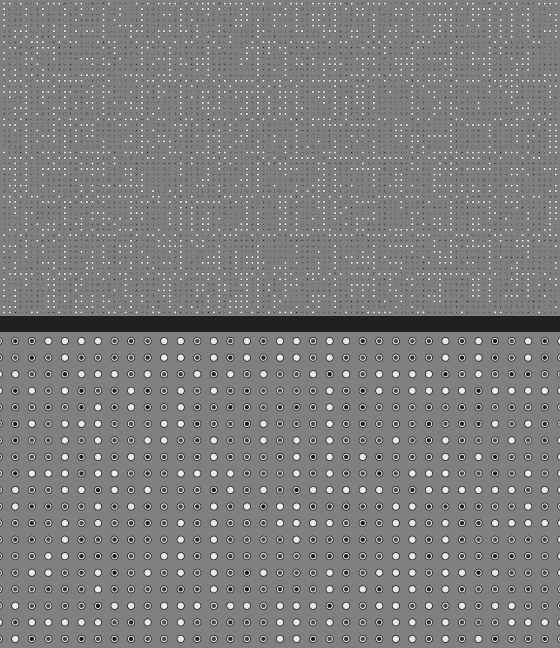
Top: the whole. Bottom: its middle third, enlarged.
A Shadertoy shader for this pattern:

```glsl
vec2 gradient(vec2 cell) {
    float angle = 6.2832 * fract(sin(dot(cell, vec2(127.1, 311.7))) * 4375.85);
    return vec2(cos(angle), sin(angle));
}

float gradientNoise(vec2 p) {
    vec2 i = floor(p), f = fract(p);
    vec2 u = f * f * f * (f * (f * 6.0 - 15.0) + 10.0);
    vec2 e = vec2(1.0, 0.0);
    float low = mix(dot(gradient(i), f),
                    dot(gradient(i + e.xy), f - e.xy), u.x);
    float high = mix(dot(gradient(i + e.yx), f - e.yx),
                     dot(gradient(i + e.xx), f - e.xx), u.x);
    return mix(low, high, u.y);
}

float disc(float distanceToCentre, float radius, float pixel) {
    return clamp((radius - distanceToCentre) / pixel + 0.5, 0.0, 1.0);
}

// Core tone: columns and rows flip every seventh cell, noise breaks the runs
float coreTone(vec2 id) {
    float column = mod(id.x + 2.0, 7.0) < 0.5 ? -1.0 : 1.0;
    float row = mod(id.y, 7.0) < 0.5 ? -1.0 : 1.0;
    float weave = sin(id.x * 2.7) + 0.6 * sin(id.y * 2.2);
    float variation = gradientNoise(id * vec2(0.43, 0.37) + 0.21);
    float signal = column * row * (0.35 * weave + 1.4 * variation);
    float darkTone = mix(0.09, 0.29, smoothstep(-0.7, -0.1, signal));
    return signal > 0.08 ? 0.92 : darkTone;
}

void mainImage(out vec4 fragColor, in vec2 fragCoord) {
    // Square lattice centred on the canvas, 57.3 cells per height
    float cells = 57.296;
    vec2 p = (fragCoord - 0.5 * iResolution.xy) / iResolution.y * cells;
    float pixel = cells / iResolution.y;
    vec2 id = floor(p + 0.5);
    float d = length(p - id);

    // Dark rim, pale ring and varying core on mid grey
    float tone = 0.5;
    tone = mix(tone, 0.12, disc(d, 0.24, pixel));
    tone = mix(tone, 0.9, disc(d, 0.195, pixel));
    tone = mix(tone, coreTone(id), disc(d, 0.13, pixel));

    fragColor = vec4(vec3(tone), 1.0);
}
```
